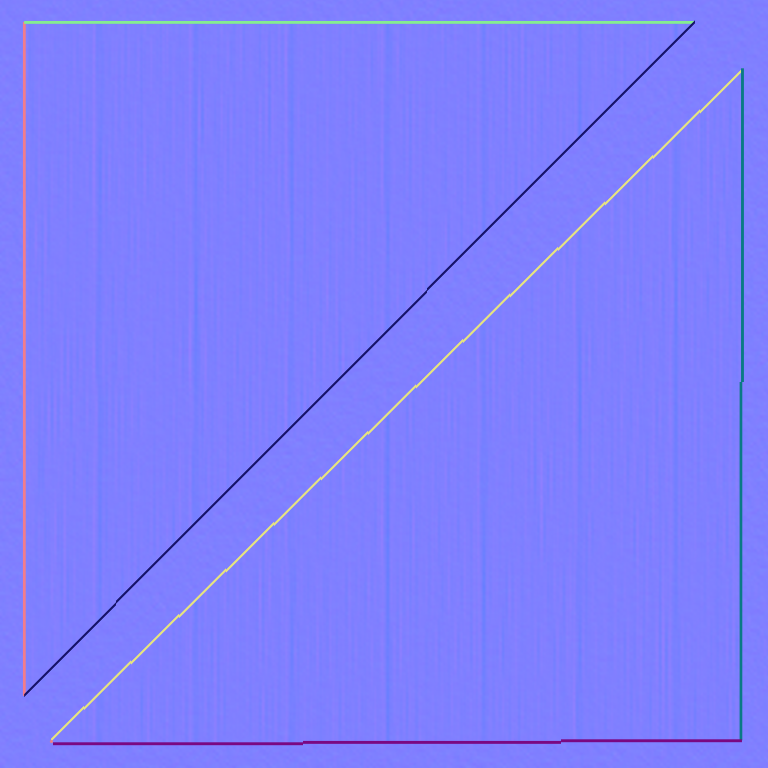
A three.js fragment shader for this texture map:

```glsl
// Tangent-space normal map of two triangular panels split by a diagonal gap.
// Bevel lines carry the edge normals; slopes of stretched noise give the
// panels a vertical brushed grain and the frame a fine rough plaster.
varying vec2 vUv;

const float NOTCH = 0.00195;   // size of the small jogs along the edges

float hash(vec2 p) {
  vec3 q = fract(vec3(p.xyx) * 0.1031);
  q += dot(q, q.yzx + 33.33);
  return fract((q.x + q.y) * q.z);
}

float noise(vec2 p) {
  vec2 i = floor(p), f = fract(p);
  f = f * f * (3.0 - 2.0 * f);
  return mix(mix(hash(i), hash(i + vec2(1.0, 0.0)), f.x),
             mix(hash(i + vec2(0.0, 1.0)), hash(i + 1.0), f.x), f.y);
}

float roughHeight(vec2 p) {
  return noise(p * 115.0) + 0.5 * noise(p * 230.0 + 17.0);
}

float grainHeight(vec2 p) {
  return noise(p * vec2(240.0, 13.0)) + 0.6 * noise(p * vec2(130.0, 5.0) + 41.0);
}

// Soft band of half width w around zero
float band(float d, float w) {
  return 1.0 - smoothstep(w - 0.0007, w + 0.0007, abs(d));
}

// Soft interval from a to b
float span(float v, float a, float b) {
  return smoothstep(a - 0.0007, a + 0.0007, v) * (1.0 - smoothstep(b - 0.0007, b + 0.0007, v));
}

void main() {
  vec2 p = vUv;

  // Diagonals at 45 degrees, corrected by regular jogs
  float darkJogs = step(0.151, p.x) + step(0.556, p.x);
  float lightJogs = clamp(floor((p.x - 0.1094) / 0.0617) + 1.0, 0.0, 14.0);
  float darkEdge = (p.y - p.x - 0.0628 - NOTCH * darkJogs) * 0.7071;
  float lightEdge = (p.y - p.x + 0.0302 + NOTCH * lightJogs) * 0.7071;

  // Straight outer edges, some with jogs of their own
  float rightX = 0.9648 + NOTCH * step(0.502, p.y);
  float bottomY = 0.0315 + NOTCH * (step(0.394, p.x) + step(0.73, p.x));

  // Panel interiors
  float upper = step(0.0313, p.x) * step(p.y, 0.9707) * step(0.0, darkEdge);
  float lower = step(p.x, rightX) * step(bottomY, p.y) * step(lightEdge, 0.0);
  float panel = max(upper, lower);

  // Rough surface slopes, fainter on the panels
  vec2 e = vec2(0.002, 0.0);
  float h = roughHeight(p);
  vec2 slope = vec2(h - roughHeight(p + e.xy), h - roughHeight(p + e.yx));
  slope *= mix(0.055, 0.028, panel);

  // Vertical grain, varying in strength across the panels
  float grain = grainHeight(p) - grainHeight(p + e.xy);
  float strength = 0.035 + 0.06 * noise(p * vec2(38.0, 6.0) + 9.0);
  slope.x += panel * strength * grain;

  // Board seams: a pink and a blue slope side by side, eight across
  float seam = fract(p.x * 8.0 + 0.5) - 0.5;
  float wear = 0.6 + 0.4 * noise(vec2(floor(p.x * 8.0 + 0.5) * 7.0, p.y * 9.0));
  float seamSlope = 0.04 * exp(-pow((seam + 0.018) / 0.017, 2.0))
                  - 0.065 * exp(-pow((seam - 0.04) / 0.025, 2.0));
  slope.x += panel * wear * seamSlope;

  vec3 color = vec3(0.5 + slope, 1.0);

  // Bevel lines around the upper panel
  float leftLine = band(p.x - 0.0316, 0.0018) * span(p.y, 0.094, 0.9715);
  float topLine = band(p.y - 0.9709, 0.0018) * span(p.x, 0.0315, 0.904);
  float darkLine = band(darkEdge, 0.0014) * span(p.x, 0.0315, 0.905);
  color = mix(color, vec3(0.95, 0.49, 0.54), leftLine);
  color = mix(color, vec3(0.52, 0.93, 0.56), topLine);
  color = mix(color, vec3(0.09, 0.08, 0.42), darkLine);

  // Bevel lines around the lower panel
  float lightLine = band(lightEdge, 0.0014) * span(p.x, 0.0664, 0.9665);
  float rightLine = band(p.x - rightX, 0.0018) * span(p.y, 0.036, 0.911);
  float bottomLine = band(p.y - bottomY, 0.0019) * span(p.x, 0.069, 0.966);
  color = mix(color, vec3(0.90, 0.89, 0.50), lightLine);
  color = mix(color, vec3(0.04, 0.48, 0.52), rightLine);
  color = mix(color, vec3(0.48, 0.03, 0.51), bottomLine);

  // Warm speck where the lower bevels meet
  float speck = 1.0 - smoothstep(0.001, 0.003, distance(p, vec2(0.067, 0.0345)));
  color = mix(color, vec3(0.93, 0.50, 0.52), speck);

  gl_FragColor = vec4(color, 1.0);
}
```
